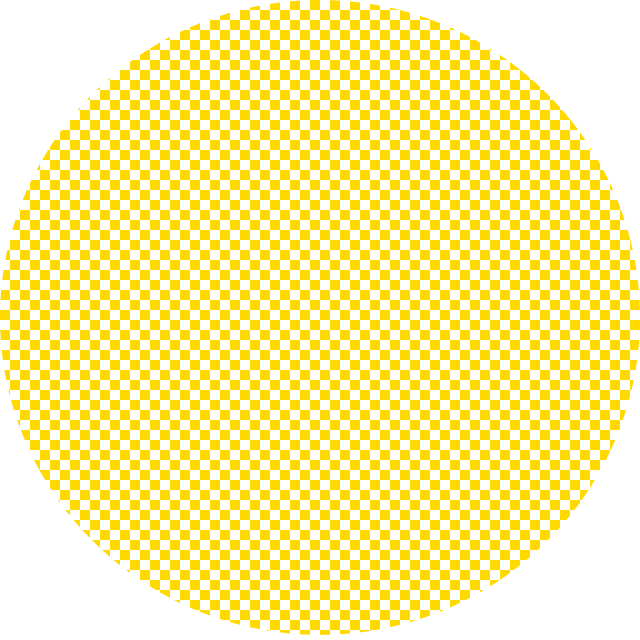
A Shadertoy shader for this pattern:

```glsl
// A yellow and white checkerboard, 64 cells across, seen through a large disc
// on white. Triangle waves give the signed distance to the cell edges, and
// their clamped product is the antialiased checker.

const vec3 WHITE = vec3(1.0);
const vec3 YELLOW = vec3(1.0, 0.85, 0.0);

// Signed distance to the nearest grid line: positive in even cells.
vec2 cellWave(vec2 p) {
    return abs(mod(p - 0.5, 2.0) - 1.0) - 0.5;
}

// Coverage of the yellow cells; pixelSize is measured in cells.
float checker(vec2 p, vec2 pixelSize) {
    vec2 side = clamp(2.0 * cellWave(p) / pixelSize, -1.0, 1.0);
    return 0.5 + 0.5 * side.x * side.y;
}

// Approximate signed distance to an ellipse around the origin.
float ellipseDistance(vec2 p, vec2 radii) {
    float k = length(p / radii);
    float slope = length(p / (radii * radii));
    return k * (k - 1.0) / max(slope, 0.0001);
}

void mainImage(out vec4 fragColor, in vec2 fragCoord) {
    vec2 uv = fragCoord / iResolution.xy;
    vec2 pixel = 1.0 / iResolution.xy;

    // Checkerboard over the whole canvas
    float cells = checker(uv * 64.0, pixel * 64.0);

    // Disc mask, slightly flattened and touching the top edge
    float edge = ellipseDistance(uv - vec2(0.5, 0.504), vec2(0.5, 0.496));
    float disc = clamp(0.5 - edge / pixel.y, 0.0, 1.0);

    fragColor = vec4(mix(WHITE, YELLOW, cells * disc), 1.0);
}
```
